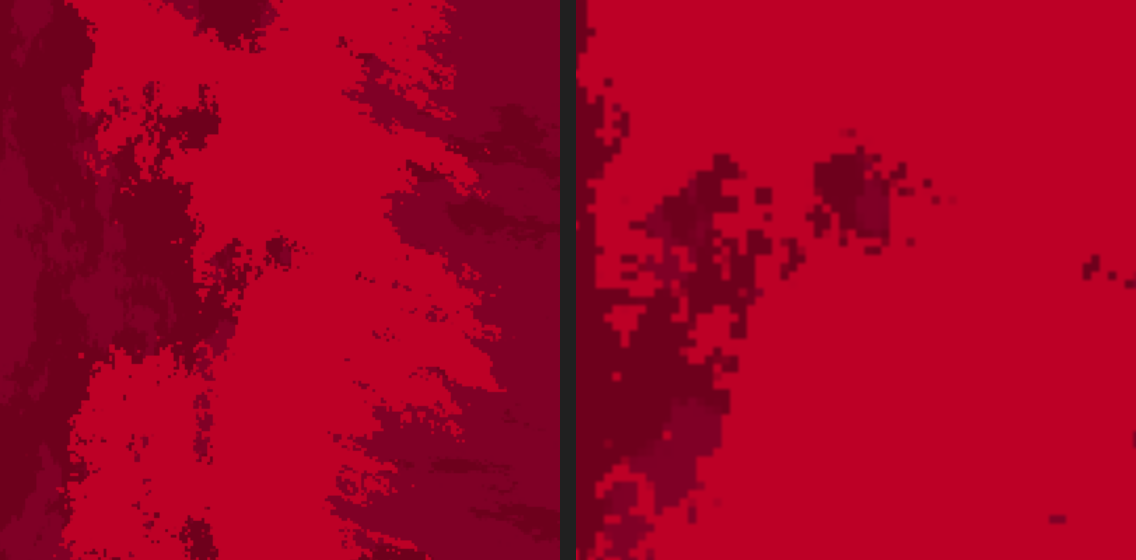
Left: the whole. Right: its middle third, enlarged.
Write a Shadertoy shader that draws this texture.

```glsl
// Distressed crimson wall: two ragged maroon masses flank a bright red channel.
// A rough layout of signed offsets is broken up by gradient noise, then
// thresholded to three flat inks on a coarse grid of slightly softened grains.

const vec3 CRIMSON = vec3(0.74, 0.00, 0.15);
const vec3 MAROON  = vec3(0.50, 0.00, 0.15);
const vec3 OXBLOOD = vec3(0.43, 0.00, 0.11);
const float GRAINS = 200.0;

// Random unit gradient for a lattice point
vec2 gradient(vec2 cell) {
    uvec2 q = uvec2(ivec2(cell)) * uvec2(1597u, 3571u);
    uint n = (q.x ^ q.y) * 73939u;
    n = (n ^ (n >> 15)) * 48271u;
    n = (n ^ (n >> 13)) * 69621u;
    float angle = 6.2832 * float((n >> 8) & 65535u) / 65536.0;
    return vec2(cos(angle), sin(angle));
}

float gradientNoise(vec2 p) {
    vec2 i = floor(p), f = p - i;
    vec2 u = f * f * f * (f * (f * 6.0 - 15.0) + 10.0);
    vec2 e = vec2(1.0, 0.0);
    float low  = mix(dot(gradient(i), f), dot(gradient(i + e), f - e), u.x);
    float high = mix(dot(gradient(i + e.yx), f - e.yx), dot(gradient(i + 1.0), f - 1.0), u.x);
    return mix(low, high, u.y);
}

float fbm(vec2 p, float gain) {
    float sum = 0.0, amplitude = 1.0;
    for (int octave = 0; octave < 6; octave++) {
        sum += amplitude * gradientNoise(p);
        p = p * 2.03 + vec2(17.3, 9.7);
        amplitude *= gain;
    }
    return sum;
}

float bump(float x, float centre, float width) {
    float t = (x - centre) / width;
    return exp(-t * t);
}

// Positive inside the maroon masses, negative in the crimson channel
float stain(vec2 p, float side) {
    float leftEdge  = 0.22 + 0.20 * bump(p.y, 0.55, 0.14);
    float rightEdge = 0.76 - 0.14 * bump(p.y, 0.15, 0.09);
    float topPatch  = 0.10 - length((p - vec2(0.43, 1.02)) * vec2(1.0, 1.6));
    float body = min(max(max(leftEdge - p.x, p.x - rightEdge), topPatch), 0.20);

    // Blocky tears on the left, streaks sloping down to the right opposite
    float blocky = fbm(p * vec2(4.6, 4.0) + 3.7, 0.7);
    float streaky = fbm(vec2(p.x * 3.0, (p.y + 0.4 * p.x) * 7.5) + 21.2, 0.7);
    float speckle = gradientNoise(p * 87.0 + 5.1);
    return body + 0.25 * mix(blocky, streaky, side) + 0.08 * speckle;
}

// Positive where the maroon deepens to oxblood
float shade(vec2 p, float side) {
    float upright = fbm(p * vec2(7.0, 3.6) + 41.6, 0.65);
    float level = fbm(vec2(p.x * 3.4, (p.y + 0.1 * p.x) * 6.5) + 63.4, 0.65);
    return mix(upright + 0.07, level - 0.20, side);
}

vec3 grainColour(vec2 cell) {
    vec2 p = (cell + 0.5) / GRAINS;
    float side = smoothstep(0.42, 0.62, p.x);
    vec3 dark = mix(MAROON, OXBLOOD, smoothstep(-0.05, 0.05, shade(p, side)));
    return mix(CRIMSON, dark, smoothstep(-0.003, 0.003, stain(p, side)));
}

void mainImage(out vec4 fragColor, in vec2 fragCoord) {
    vec2 uv = fragCoord / iResolution.xy;

    // Blend the four nearest grains so their borders stay soft
    vec2 g = uv * GRAINS - 0.5;
    vec2 cell = floor(g);
    vec2 blend = smoothstep(0.15, 0.85, g - cell);
    vec3 lower = mix(grainColour(cell), grainColour(cell + vec2(1.0, 0.0)), blend.x);
    vec3 upper = mix(grainColour(cell + vec2(0.0, 1.0)), grainColour(cell + 1.0), blend.x);
    fragColor = vec4(mix(lower, upper, blend.y), 1.0);
}
```
